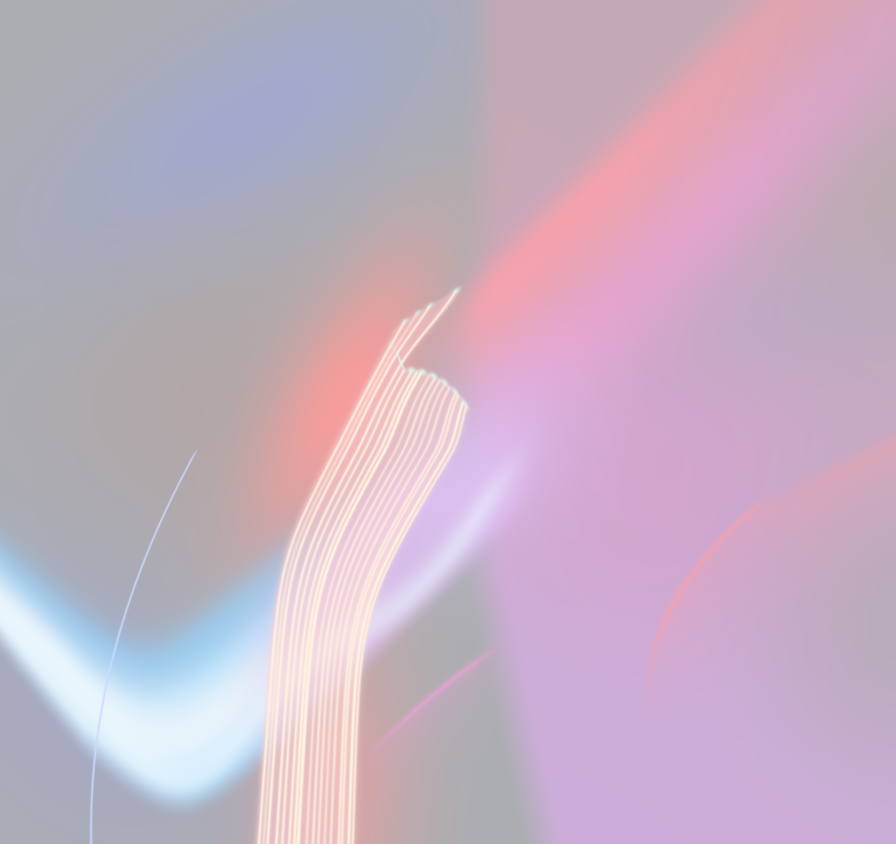
Give the GLSL for this background, as a Shadertoy shader.

```glsl
// Soft pastel light painting: blurred beams, a pale swoosh and a bundle of fine light trails.
#define GRAY vec3(0.67, 0.68, 0.695)
#define ROSE vec3(0.97, 0.63, 0.67)
#define CORAL vec3(0.98, 0.61, 0.60)
#define ORCHID vec3(0.90, 0.64, 0.83)
#define LILAC vec3(0.80, 0.68, 0.85)
#define LAVENDER vec3(0.89, 0.76, 0.98)
#define SKY vec3(0.58, 0.82, 0.98)
#define ICE vec3(0.92, 0.97, 1.0)
#define CREAM vec3(1.0, 0.94, 0.88)
#define TRAILS 17
#define TRAIL_WIDTH 0.0017
#define SPLIT 0.24

float hash(float n) { return fract(sin(n * 127.1) * 4375.85); }

float bell(float d, float w) { d /= w; return exp(-d * d); }

// Height-limited bell for thin lines, never narrower than a pixel
float thinLine(float d, float w) { return bell(d, max(w, 0.8 / iResolution.y)); }

float softRamp(float x, float w) { return w * log(1.0 + exp(x / w)); }

// Rotated elliptical glow
float glow(vec2 p, vec2 center, vec2 radius, float angle) {
    p -= center;
    float c = cos(angle), s = sin(angle);
    p = vec2(c * p.x + s * p.y, c * p.y - s * p.x) / radius;
    return exp(-dot(p, p));
}

// Left edge and width of the trail bundle at height y
vec2 bundle(float y) {
    float left = 0.302 + 0.075 * y + 0.45 * softRamp(y - 0.345, 0.03);
    float right = 0.418 + 0.03 * y + 0.58 * softRamp(y - 0.285, 0.04)
                - 0.02 * smoothstep(0.46, 0.54, y);
    return vec2(left, (right - left) * (1.0 + 0.6 * smoothstep(0.56, 0.66, y)));
}

// Curved upper rim of the wide part of the bundle
float rim(float x) {
    return 0.562 - 0.045 * pow(clamp((x - 0.475) / 0.08, 0.0, 1.0), 2.5)
         + 0.03 * smoothstep(0.482, 0.462, x);
}

float trailTop(float t, float x) {
    return t < SPLIT ? 0.612 + 0.049 * t / SPLIT : rim(x);
}

vec3 background(vec2 p) {
    vec3 col = GRAY;
    // Cool and warm haze on the left
    col = mix(col, vec3(0.63, 0.66, 0.83), 0.85 * glow(p, vec2(0.29, 0.85), vec2(0.27, 0.11), 0.55));
    col = mix(col, vec3(0.70, 0.65, 0.65), 0.8 * glow(p, vec2(0.25, 0.53), vec2(0.20, 0.17), 0.6));
    col = mix(col, vec3(0.65, 0.66, 0.79), 0.7 * glow(p, vec2(0.10, 0.17), vec2(0.22, 0.15), -0.8));
    // Veil on the right, with a slanted lower border
    float border = 0.568 + 0.22 * max(0.32 - p.y, 0.0);
    float veil = smoothstep(-0.025, 0.035, p.x - border);
    vec3 veilCol = mix(LILAC, vec3(0.77, 0.66, 0.71), smoothstep(0.15, 0.75, p.y));
    col = mix(col, veilCol, veil);
    col = mix(col, vec3(0.84, 0.64, 0.82), 0.75 * veil * glow(p, vec2(0.77, 0.46), vec2(0.20, 0.24), 0.7));
    col = mix(col, vec3(0.72, 0.67, 0.78), 0.6 * glow(p, vec2(0.98, 0.64), vec2(0.22, 0.09), 0.1));
    col = mix(col, vec3(0.72, 0.67, 0.69), 0.8 * glow(p, vec2(1.06, 0.80), vec2(0.14, 0.16), 0.0));
    col = mix(col, vec3(0.70, 0.67, 0.70), 0.8 * glow(p, vec2(1.07, 0.27), vec2(0.15, 0.17), 0.0));
    // Coral glow beside the trails
    col = mix(col, CORAL, 0.95 * glow(p, vec2(0.41, 0.53), vec2(0.19, 0.075), 1.1));
    col = mix(col, CORAL, 0.55 * glow(p, vec2(0.40, 0.06), vec2(0.09, 0.22), 0.0));
    // Diagonal beam: rose along the upper edge, orchid below it
    float depth = (p.x - p.y + 0.114) * 0.7071;
    float reach = smoothstep(0.42, 0.60, p.y) * smoothstep(0.49, 0.59, p.x);
    float fade = 1.0 - 0.45 * smoothstep(0.72, 1.05, p.y);
    col = mix(col, ORCHID, 0.8 * reach * fade * bell(depth - 0.14, 0.075));
    col = mix(col, ROSE, 0.95 * reach * fade * smoothstep(-0.02, 0.035, depth) * bell(depth - 0.02, 0.085));
    // Red folds at the lower right
    float foldTop = 0.404 + 0.51 * (p.x - 0.9) - p.y;
    float rise = max(p.y - 0.183, 0.0);
    float foldX = p.x - 0.769 - 2.68 * rise * rise;
    float foldSpan = smoothstep(0.13, 0.30, p.y) * smoothstep(0.42, 0.39, p.y);
    col = mix(col, ROSE, 0.5 * smoothstep(-0.01, 0.015, foldTop) * exp(-max(foldTop, 0.0) / 0.06) * smoothstep(0.86, 1.0, p.x));
    col = mix(col, ROSE, foldSpan * (0.55 * thinLine(foldX, 0.004) + 0.3 * smoothstep(-0.003, 0.004, foldX) * exp(-max(foldX, 0.0) / 0.05)));
    // Faint arc under the swoosh
    float arc = p.y - 0.238 + 0.62 * (0.596 - p.x) + 1.3 * pow(0.596 - p.x, 2.0);
    float arcSpan = smoothstep(0.41, 0.50, p.x) * smoothstep(0.61, 0.55, p.x);
    return mix(col, ORCHID, arcSpan * (0.5 * bell(arc, 0.005) + 0.4 * step(arc, 0.0) * exp(arc / 0.04)));
}

vec3 addSwoosh(vec3 col, vec2 p) {
    float top = 0.16 + 0.95 * sqrt(pow(p.x - 0.17, 2.0) + 0.0025);
    float low = -0.02 + sqrt(pow(p.x - 0.215, 2.0) + 0.0035) + 0.3 * max(0.1 - p.x, 0.0);
    float right = smoothstep(0.25, 0.46, p.x);
    float body = smoothstep(0.045, -0.05, p.y - top) * smoothstep(-0.012, 0.035, p.y - low);
    body *= smoothstep(0.66, 0.56, p.x) * smoothstep(0.53, 0.40, p.y);
    float core = bell(p.y - mix(low, top, 0.48), 0.075);
    vec3 tint = mix(mix(SKY, ICE, core), LAVENDER, right);
    col = mix(col, LAVENDER, 0.6 * glow(p, vec2(0.57, 0.46), vec2(0.13, 0.09), 0.8));
    col = mix(col, SKY, 0.6 * bell(p.y - top, 0.04) * (1.0 - right));
    col = mix(col, tint, body * mix(0.95, 0.72, right));
    // Bright folds inside the swoosh
    float crease = bell(p.y - low - 0.055 - 0.02 * sin(p.x * 22.0), 0.025);
    return mix(col, ICE, 0.5 * body * crease);
}

vec3 addTrails(vec3 col, vec2 p) {
    vec2 edge = bundle(p.y);
    float across = (p.x - edge.x) / edge.y;
    float inside = smoothstep(-0.03, 0.04, across) * smoothstep(1.03, 0.96, across);
    inside *= smoothstep(0.004, -0.004, p.y - trailTop(across, p.x));
    col = mix(col, vec3(1.0, 0.76, 0.80), 0.42 * inside);
    col = mix(col, CREAM, 0.4 * inside * smoothstep(0.5, 1.0, across) * bell(p.y - 0.29, 0.13));
    float light = 0.0;
    for (int i = 0; i < TRAILS; i++) {
        float n = float(i);
        float t = clamp((n + 0.7 * hash(n + 3.0)) / float(TRAILS - 1), 0.0, 1.0);
        float d = (p.x - edge.x - t * edge.y) * 0.9;
        float on = smoothstep(0.003, -0.003, p.y - trailTop(t, p.x));
        float power = 0.35 + 0.6 * hash(n + 9.0);
        light += on * power * (thinLine(d, TRAIL_WIDTH) + 0.22 * bell(d, 0.006));
        // Teal spark where each narrow trail ends
        vec2 tip = p - vec2(edge.x + t * edge.y, trailTop(t, p.x));
        if (t < SPLIT) col = mix(col, vec3(0.72, 0.93, 0.89), 0.8 * exp(-dot(tip, tip) / 0.000012));
    }
    col = mix(col, CREAM, clamp(light, 0.0, 1.0));
    // Beaded rim
    float rimSpan = smoothstep(0.458, 0.468, p.x) * smoothstep(0.56, 0.55, p.x);
    float beads = 0.55 + 0.35 * sin(p.x * 480.0);
    return mix(col, vec3(0.86, 0.96, 0.92), rimSpan * beads * thinLine((p.y - rim(p.x)) * 0.8, 0.003));
}

void mainImage(out vec4 fragColor, in vec2 fragCoord) {
    vec2 p = fragCoord / iResolution.y;
    vec3 col = addTrails(addSwoosh(background(p), p), p);
    // Lone pale thread on the left
    float thread = p.x - 0.108 + 0.02 * p.y - 0.617 * p.y * p.y;
    col = mix(col, vec3(0.80, 0.85, 1.0), 0.85 * thinLine(thread * 0.92, 0.0013) * smoothstep(0.472, 0.455, p.y));
    fragColor = vec4(clamp(col, 0.0, 1.0), 1.0);
}
```
